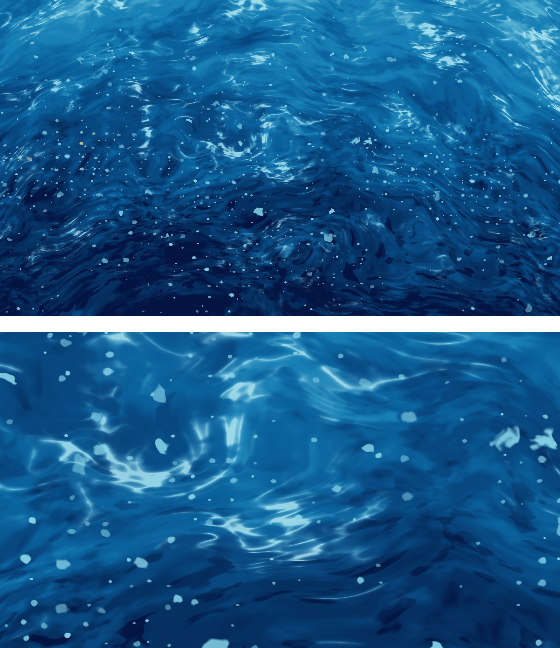
Top, the full canvas; bottom, a detail of the centre.
This texture is drawn by a Shadertoy shader. Its source:

```glsl
#define SWELL_SCALE vec2(2.6, 5.0)
#define SILK_SCALE vec2(8.0, 22.0)
#define STRAND_SCALE vec2(13.0, 42.0)
#define RIPPLE_SCALE vec2(25.0, 56.0)
#define BEND 0.28
#define WARP 0.105
#define SWELL_DEPTH 0.35
#define SILK_DEPTH 0.21
#define FOAM_GAIN 1.45
#define FLECK_DENSITY 0.46
#define FOAM_COLOUR vec3(0.70, 0.90, 0.94)
#define WARM_COLOUR vec3(0.92, 0.71, 0.50)

vec2 hash2(vec2 p) {
    vec3 h = fract(p.xyx * vec3(0.1031, 0.1030, 0.0973));
    h += dot(h, h.yzx + 33.33);
    return fract((h.xx + h.yz) * h.zy);
}

float cornerSlope(vec2 cell, vec2 offset) {
    float angle = 6.2832 * hash2(cell).x;
    return dot(vec2(cos(angle), sin(angle)), offset);
}

float gradientNoise(vec2 p) {
    vec2 i = floor(p), f = p - i;
    vec2 u = f * f * f * (f * (f * 6.0 - 15.0) + 10.0);
    vec2 e = vec2(1.0, 0.0);
    return mix(mix(cornerSlope(i, f), cornerSlope(i + e, f - e), u.x),
               mix(cornerSlope(i + e.yx, f - e.yx), cornerSlope(i + 1.0, f - 1.0), u.x), u.y);
}

float fbm(vec2 p, int octaves) {
    float sum = 0.0, amplitude = 1.0;
    for (int i = 0; i < octaves; i++) {
        sum += amplitude * gradientNoise(p);
        p = mat2(1.92, 0.56, -0.56, 1.92) * p + 17.3;
        amplitude *= 0.5;
    }
    return sum;
}

// Thin bright lines along the zero crossings of the noise
float ridge(vec2 p, float sharpness) {
    return pow(max(1.0 - abs(gradientNoise(p)), 0.0), sharpness);
}

// Depth ramp from navy to pale cyan
vec3 waterColour(float tone) {
    vec3 c = mix(vec3(0.012, 0.08, 0.26), vec3(0.02, 0.19, 0.38), smoothstep(-0.02, 0.22, tone));
    c = mix(c, vec3(0.03, 0.28, 0.50), smoothstep(0.22, 0.43, tone));
    c = mix(c, vec3(0.04, 0.38, 0.61), smoothstep(0.43, 0.63, tone));
    c = mix(c, vec3(0.09, 0.50, 0.71), smoothstep(0.63, 0.85, tone));
    return mix(c, vec3(0.33, 0.69, 0.82), smoothstep(0.87, 1.15, tone));
}

// Irregular foam spots, at most one per grid cell
float flecks(vec2 p, float cells, float density, float wobble) {
    vec2 g = p * cells, id = floor(g);
    vec2 place = hash2(id + cells), kind = hash2(id + cells * 3.7 + 51.0);
    vec2 home = (id + 0.5) / cells;
    float cluster = 0.25 + 1.8 * smoothstep(-0.1, 0.4, gradientNoise(home * 3.2 + 5.0));
    float height = (home.y - 0.44) / 0.42;
    float chance = density * cluster * exp(-height * height);
    vec2 local = g - id - mix(vec2(0.3), vec2(0.7), place);
    float d = length(local * vec2(1.0, 1.25)) + wobble * fbm(g * 4.0, 2);
    float radius = mix(0.09, 0.25, kind.y * kind.y);
    float spot = 1.0 - smoothstep(radius * 0.55, radius, d);
    return spot * step(kind.x, chance) * mix(0.5, 1.0, place.y);
}

void mainImage(out vec4 fragColor, in vec2 fragCoord) {
    vec2 p = fragCoord / iResolution.y;

    // Flow lines arch over the canvas and are bent by the current
    vec2 flow = p + vec2(0.0, BEND * (p.x - 0.85) * (p.x - 0.85));
    vec2 bends = flow * vec2(2.4, 3.4);
    flow += WARP * vec2(fbm(bends, 3), fbm(bends + 19.0, 3));

    // Broad swell, silky streaks and choppy ripples near the viewer
    float near = 1.0 - smoothstep(0.15, 0.9, p.y);
    float tone = 0.0 + 0.82 * p.y + 0.06 * p.x;
    tone += SWELL_DEPTH * fbm(flow * SWELL_SCALE + 4.0, 3);
    tone += SILK_DEPTH * fbm(flow * SILK_SCALE + 31.0, 4);
    float ripple = fbm(flow * RIPPLE_SCALE + 9.0, 3);
    float chop = 0.5 + smoothstep(-0.2, 0.3, gradientNoise(p * 3.5 + 60.0));
    tone += 0.28 * chop * ripple * (0.4 + 0.6 * near);
    float hollow = fbm(flow * RIPPLE_SCALE * 0.7 + 70.0, 3);
    tone -= 0.26 * near * smoothstep(0.22, 0.38, hollow);

    // Crests of foam, combed into strands and frayed by the ripples
    float crestLine = fbm(flow * vec2(2.1, 4.6) + 7.0, 3);
    float crest = exp(-crestLine * crestLine / 0.012);
    float patches = smoothstep(-0.25, 0.25, fbm(p * 3.2 + 12.0, 2));
    float strands = ridge(flow * STRAND_SCALE, 9.0) + 0.8 * ridge(flow * STRAND_SCALE * 2.0 + 8.0, 9.0);
    float fray = smoothstep(-0.35, 0.35, fbm(p * vec2(24.0, 40.0) + 33.0, 3));
    strands *= 0.25 + 1.4 * fray;
    float threads = ridge(flow * vec2(9.0, 26.0) + 40.0, 18.0) * (0.3 + fray);
    float foam = crest * patches * (0.05 + 0.62 * strands);
    foam += 0.5 * threads * smoothstep(0.0, 0.35, gradientNoise(p * vec2(6.0, 9.0) + 27.0));
    foam *= FOAM_GAIN * mix(0.3, 1.0, smoothstep(0.08, 0.6, p.y));
    foam = clamp(foam, 0.0, 1.0);

    vec3 colour = waterColour(tone + 0.36 * foam);
    colour = mix(colour, FOAM_COLOUR, 0.8 * foam * foam);

    // Scattered flecks in three sizes, the largest torn into scraps
    vec2 torn = p + 0.012 * vec2(fbm(p * 40.0, 2), fbm(p * 40.0 + 90.0, 2));
    float spots = flecks(p, 46.0, FLECK_DENSITY * 0.6, 0.07);
    spots = max(spots, flecks(p + vec2(3.0, 0.0), 25.0, FLECK_DENSITY, 0.11));
    spots = max(spots, flecks(torn + vec2(7.0, 0.0), 14.0, FLECK_DENSITY * 0.5, 0.24));

    // A warm glint on some flecks at the left
    vec2 glow = (p - vec2(0.17, 0.55)) / vec2(0.2, 0.08);
    float warmth = exp(-dot(glow, glow)) * smoothstep(-0.1, 0.2, gradientNoise(p * 17.0));
    vec3 fleckColour = mix(vec3(0.53, 0.83, 0.91), WARM_COLOUR, warmth);
    colour = mix(colour, fleckColour, 0.95 * spots);

    fragColor = vec4(colour, 1.0);
}
```
